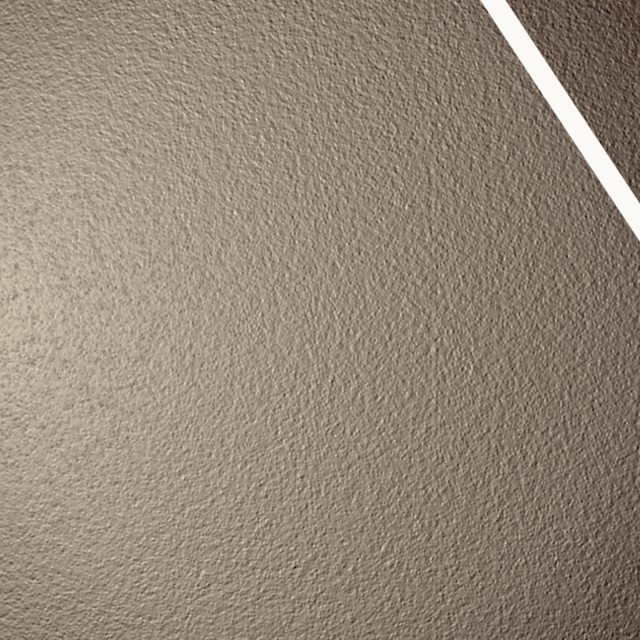
Reproduce this texture procedurally as a WebGL 1 fragment shader.

```glsl
precision highp float;
// Fine embossed leather-like sheet, lit by a soft glow from the left edge, with a
// bright diagonal strip. The grain is a sum of scattered cellular bumps whose
// analytic slope, taken along the ray from the light, gives the relief shading.

uniform vec2 u_resolution;

const vec3 DARK_TAUPE  = vec3(0.41, 0.35, 0.31);
const vec3 LIGHT_TAUPE = vec3(0.77, 0.72, 0.65);
const vec3 STRIP_WHITE = vec3(0.985, 0.975, 0.965);
const float DARK_TONE  = 0.41;               // tone that maps to DARK_TAUPE
const float LIGHT_TONE = 0.77;               // tone that maps to LIGHT_TAUPE

const vec2 LIGHT_POS      = vec2(-0.04, 0.52);
const float GLOW_TONE     = 0.755;           // tone right at the light
const float GLOW_FALLOFF  = 0.275;           // tone lost per canvas width
const float CORNER_SHADE  = 0.07;

const float GRAIN_CELLS   = 230.0;           // fine bumps across the canvas
const float COARSE_SCALE  = 0.53;
const float COARSE_WEIGHT = 0.5;
const float RELIEF        = 0.080;           // contrast of the lit slopes
const float PIT_DEPTH     = 0.19;            // dark specks facing the light

const vec2 STRIP_POINT    = vec2(0.770, 1.0);
const vec2 STRIP_NORMAL   = vec2(0.834, 0.551);
const float STRIP_HALF    = 0.0165;
const float STRIP_SOFT    = 0.0015;
const float SEAM_SHADE    = 0.035;
const float PANEL_SHADE   = 0.035;           // darker sheet beyond the strip

vec3 hash3(vec2 p) {
  vec3 q = fract(p.xyx * vec3(0.1031, 0.1030, 0.0973));
  q += dot(q, q.yxz + 33.33);
  return fract((q.xxy + q.yzz) * q.zyx);
}

// Randomly signed round bumps, one per cell: x = height, yz = gradient.
vec3 bumps(vec2 p) {
  vec2 cell = floor(p);
  vec2 local = p - cell;
  vec3 sum = vec3(0.0);
  for (int j = -1; j <= 1; j++) {
    for (int i = -1; i <= 1; i++) {
      vec2 offset = vec2(float(i), float(j));
      vec3 rnd = hash3(cell + offset + 17.0);
      vec2 d = local - offset - rnd.xy;
      float k = max(1.0 - dot(d, d), 0.0);
      sum += (2.0 * rnd.z - 1.0) * k * k * vec3(k, -6.0 * d);
    }
  }
  return sum;
}

// Broad light on the sheet, without grain.
float sheetTone(vec2 uv, float lightDist) {
  float corner = smoothstep(0.45, 0.75, length(uv - 0.5));
  return GLOW_TONE - GLOW_FALLOFF * lightDist - CORNER_SHADE * corner;
}

// Slopes far from the light, shading over to pits close to it.
float grainTone(vec2 uv, vec2 fromLight, float lightDist) {
  vec2 p = uv * GRAIN_CELLS;
  vec3 surface = bumps(p) + COARSE_WEIGHT * bumps(p * COARSE_SCALE + 61.7);
  float slope = RELIEF * dot(surface.yz, fromLight / max(lightDist, 0.001));
  float pits = PIT_DEPTH * (min(surface.x, 0.25) + 0.08);
  float facing = exp(-6.0 * lightDist * lightDist);
  return mix(slope, pits, 0.65 * facing);
}

void main() {
  vec2 uv = gl_FragCoord.xy / u_resolution;
  float pixel = 1.0 / min(u_resolution.x, u_resolution.y);

  vec2 fromLight = uv - LIGHT_POS;
  float lightDist = length(fromLight);
  float tone = sheetTone(uv, lightDist) + grainTone(uv, fromLight, lightDist);

  // Shade beside the strip and on the panel behind it.
  float across = dot(uv - STRIP_POINT, STRIP_NORMAL);
  float edge = abs(across) - STRIP_HALF;
  tone -= SEAM_SHADE * exp(-max(edge, 0.0) / 0.02);
  tone -= PANEL_SHADE * smoothstep(-STRIP_HALF, STRIP_HALF, across);

  float ramp = (tone - DARK_TONE) / (LIGHT_TONE - DARK_TONE);
  vec3 color = mix(DARK_TAUPE, LIGHT_TAUPE, ramp);

  // Bright strip with smoothed edges.
  float soft = max(STRIP_SOFT, 0.75 * pixel);
  color = mix(color, STRIP_WHITE, 1.0 - smoothstep(-soft, soft, edge));

  gl_FragColor = vec4(clamp(color, 0.0, 1.0), 1.0);
}
```
